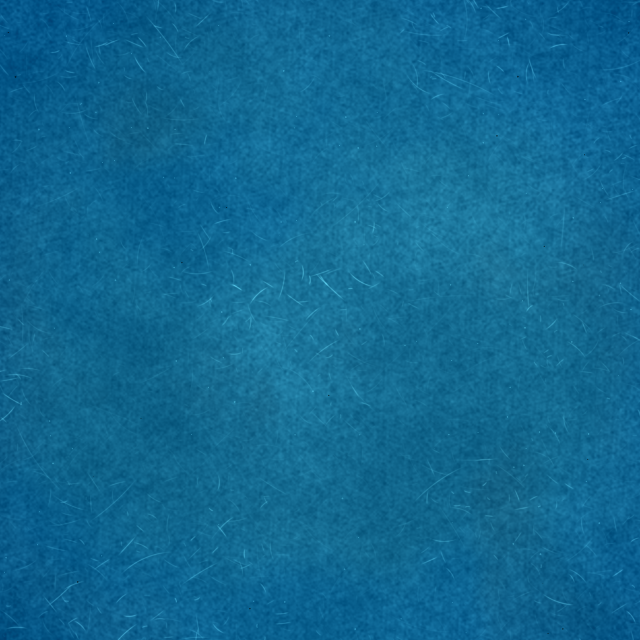
Write a WebGL 1 fragment shader that draws this texture.

```glsl
precision highp float;
// Worn blue surface: cloudy teal and azure paint darkening to the corners,
// covered with fine fibres, grain, specks and thin clustered scratches.
// Clouds and fibres are value noise; scratches are bent segments in grids.

uniform vec2 u_resolution;

#define TEAL vec3(0.092, 0.443, 0.592)
#define AZURE vec3(0.062, 0.420, 0.600)
#define SLATE vec3(0.105, 0.415, 0.550)
#define CORNER vec3(0.010, 0.335, 0.540)
#define SCRATCH_TINT vec3(0.20, 0.27, 0.25)
#define LIGHT_SHIFT vec3(0.65, 1.0, 1.0)
#define CLOUD_CONTRAST 0.17
#define GRAIN_CONTRAST 0.065
#define FIBRE_CONTRAST 0.10
#define SCRATCH_WIDTH 0.0011
#define SCRATCH_STRENGTH 0.75
#define SPECK_STRENGTH 0.55

float hash(vec2 p) {
  return fract(sin(dot(p, vec2(127.1, 311.7))) * 43758.5453);
}

float noise(vec2 p) {
  vec2 cell = floor(p);
  vec2 f = fract(p);
  f = f * f * (3.0 - 2.0 * f);
  float low = mix(hash(cell), hash(cell + vec2(1.0, 0.0)), f.x);
  float high = mix(hash(cell + vec2(0.0, 1.0)), hash(cell + 1.0), f.x);
  return mix(low, high, f.y);
}

float fbm(vec2 p) {
  float sum = 0.0;
  float amplitude = 0.5;
  for (int i = 0; i < 5; i++) {
    sum += amplitude * noise(p);
    p = mat2(1.6, 1.2, -1.2, 1.6) * p + 17.3;
    amplitude *= 0.5;
  }
  return sum / 0.97;
}

vec2 rotate(vec2 p, float angle) {
  float c = cos(angle);
  float s = sin(angle);
  return vec2(c * p.x + s * p.y, c * p.y - s * p.x);
}

// Short hair-like streaks in several directions, centred on zero.
float fibres(vec2 p) {
  float sum = 0.0;
  for (int i = 0; i < 5; i++) {
    float k = float(i);
    vec2 q = rotate(p, 0.25 + k * 0.63) + k * 3.7;
    sum += noise(q * vec2(32.0, 260.0)) - 0.5;
  }
  return sum / 2.2;
}

// One bent scratch per grid cell; returns its coverage at p.
float scratchLayer(vec2 p, float cells, float seed) {
  vec2 home = floor(p * cells);
  float sum = 0.0;
  for (int y = -1; y <= 1; y++) {
    for (int x = -1; x <= 1; x++) {
      vec2 cell = home + vec2(float(x), float(y));
      vec2 key = cell + seed * 19.7;
      vec2 center = cell + vec2(hash(key), hash(key + 5.3));
      float spread = (hash(key + 9.1) - 0.5) * 1.5;
      float angle = hash(key + 2.9) < 0.5 ? 0.25 + spread : 2.1 + spread;
      float halfLength = mix(0.1, 0.6, hash(key + 13.7)) / cells;
      vec2 q = rotate(p - center / cells, angle);
      float along = q.x / halfLength;
      float bend = (hash(key + 21.1) - 0.5) * 0.5 * halfLength;
      float offset = (q.y - bend * along * along) / SCRATCH_WIDTH;
      float taper = 1.0 - smoothstep(0.4, 1.0, abs(along));
      float strength = pow(hash(key + 31.3), 4.0);
      sum += exp(-offset * offset) * taper * strength;
    }
  }
  return sum;
}

// Sparse round flecks, one candidate per cell.
float specks(vec2 p, float cells, float rarity, float seed) {
  vec2 cell = floor(p * cells);
  vec2 key = cell + seed;
  vec2 center = 0.25 + 0.5 * vec2(hash(key), hash(key + 7.7));
  float radius = mix(0.0010, 0.0022, hash(key + 3.1));
  float d = length(fract(p * cells) - center) / cells;
  return step(rarity, hash(key + 11.9)) * (1.0 - smoothstep(0.3 * radius, radius, d));
}

void main() {
  vec2 uv = gl_FragCoord.xy / u_resolution;
  vec2 p = gl_FragCoord.xy / u_resolution.y;

  // Paint: broad patches of hue, darker and bluer toward the corners.
  float cloud = fbm(p * 4.5 + 3.0);
  vec3 color = mix(TEAL, AZURE, smoothstep(0.35, 0.68, fbm(p * 3.0 + 21.0)));
  color = mix(color, SLATE, 0.7 * smoothstep(0.5, 0.75, fbm(p * 5.0 + 47.0)));
  float edge = length((uv - vec2(0.5, 0.46)) * vec2(1.05, 1.0));
  edge += 0.2 * (cloud - 0.5);
  color = mix(color, CORNER, 0.9 * smoothstep(0.34, 0.76, edge));

  // Fine surface: clouds, fibres and grain shift the lightness.
  float grain = 0.6 * noise(p * 330.0) + 0.4 * noise(p * 150.0 + 8.0) - 0.5;
  float light = CLOUD_CONTRAST * (cloud - 0.5) + GRAIN_CONTRAST * grain;
  light += FIBRE_CONTRAST * fibres(p) * mix(0.6, 1.3, cloud);
  color += LIGHT_SHIFT * light;

  // Wear: scratches gather in clusters, with a few light and dark flecks.
  float scratches = 0.0;
  for (int i = 0; i < 8; i++) {
    float k = float(i);
    scratches += scratchLayer(p + k * 0.137, 8.0 * pow(1.25, k), k + 1.0);
  }
  float cluster = mix(0.2, 1.0, smoothstep(0.38, 0.66, fbm(p * 5.5 + 71.0)));
  color += SCRATCH_TINT * SCRATCH_STRENGTH * cluster * min(scratches, 1.3);
  color += SCRATCH_TINT * SPECK_STRENGTH * specks(p, 42.0, 0.93, 4.0);
  color *= 1.0 - SPECK_STRENGTH * specks(p, 30.0, 0.975, 63.0);

  gl_FragColor = vec4(clamp(color, 0.0, 1.0), 1.0);
}
```
